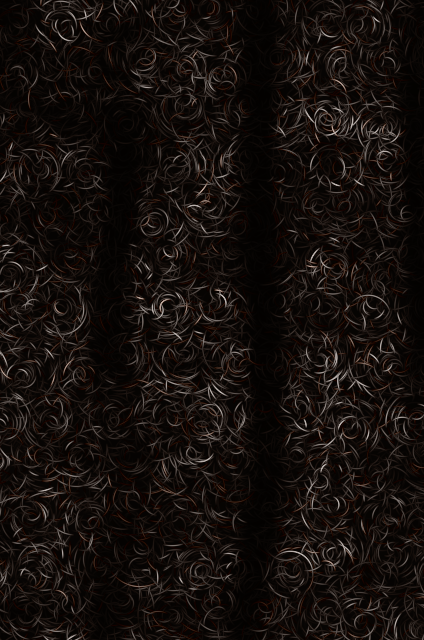
Give the GLSL for this texture, as a Shadertoy shader.

```glsl
// Dense, dark curly hair: many layers of short tapered arcs, each bent
// around the centre of a curl, lit unevenly and split by dark partings.
// All lengths are fractions of the canvas height.

#define LAYERS 13
#define STRAND_CELL 0.026
#define STRAY_CELL 0.070
#define CURL_SIZE 0.078
#define HAIR_WIDTH 0.0013
#define SHINE 0.125
#define DISORDER 2.8
#define PARTING_GAP 0.25
#define GINGER_SHARE 0.14
#define BROWN_SHIFT vec3(0.0, 0.026, 0.037)
#define GINGER_SHIFT vec3(0.0, 0.075, 0.110)

// Integer hash giving three values in 0..1
vec3 hash3(ivec3 key) {
    uvec3 v = uvec3(key) * 1664525u + 1013904223u;
    v.x += v.y * v.z; v.y += v.z * v.x; v.z += v.x * v.y;
    v ^= v >> 16u;
    v.x += v.y * v.z; v.y += v.z * v.x; v.z += v.x * v.y;
    return vec3(v >> 8u) / 16777216.0;
}

float noise(vec2 p, int seed) {
    ivec2 i = ivec2(floor(p));
    vec2 f = fract(p);
    f = f * f * (3.0 - 2.0 * f);
    float a = hash3(ivec3(i, seed)).x;
    float b = hash3(ivec3(i + ivec2(1, 0), seed)).x;
    float c = hash3(ivec3(i + ivec2(0, 1), seed)).x;
    float d = hash3(ivec3(i + ivec2(1, 1), seed)).x;
    return mix(mix(a, b, f.x), mix(c, d, f.x), f.y);
}

// Curl that a root belongs to: centre in xy, brightness in z
vec3 curlAt(vec2 root) {
    vec2 g = root / CURL_SIZE;
    float row = floor(g.y);
    float shift = hash3(ivec3(int(row), 5, 77)).x;
    vec2 cell = vec2(floor(g.x + shift), row);
    vec3 h = hash3(ivec3(ivec2(cell), 91));
    vec2 centre = cell + 0.2 + 0.6 * h.xy - vec2(shift, 0.0);
    return vec3(centre * CURL_SIZE, mix(0.6, 1.4, h.z));
}

// Brightest strand of one layer: value in x, ginger flag in y
vec2 strandLayer(vec2 p, float size, int seed, float density, float pixel) {
    vec2 best = vec2(0.0);
    vec2 offset = fract(float(seed) * vec2(0.618, 0.414)) * size;
    vec2 home = floor((p + offset) / size);
    for (int y = -1; y <= 1; y++)
    for (int x = -1; x <= 1; x++) {
        vec2 cell = home + vec2(x, y);
        vec3 place = hash3(ivec3(ivec2(cell), seed));
        vec3 look = hash3(ivec3(ivec2(cell), seed + 300));
        if (place.z > density) continue;
        vec2 root = (cell + place.xy) * size - offset;

        // Turn the strand about its curl, with a few wild ones
        vec3 curl = curlAt(root + (look.xy - 0.5) * CURL_SIZE * 0.35);
        vec2 outward = root - curl.xy + 1e-5;
        float radius = clamp(length(outward), 0.5 * size, max(0.06, size));
        float wild = 2.0 * look.x - 1.0;
        float turn = DISORDER * wild * wild * wild;
        vec2 axis = normalize(outward);
        axis = mat2(cos(turn), sin(turn), -sin(turn), cos(turn)) * axis;

        // Distance across and along the arc
        vec2 q = p - root + radius * axis;
        float across = abs(length(q) - radius);
        float edge = HAIR_WIDTH + 0.5 * pixel;
        if (across > edge) continue;
        float along = radius * atan(axis.x * q.y - axis.y * q.x, dot(axis, q));
        float t = along / (size * mix(0.28, 0.80, look.y));
        float taper = max(1.0 - t * t, 0.0);
        float profile = 1.0 - smoothstep(0.0, edge, across);
        float glow = -log(look.z + 0.002) * SHINE * curl.z;
        float value = glow * taper * profile;
        float ginger = step(fract(look.x * 57.0), GINGER_SHARE);
        if (value > best.x) best = vec2(value, ginger);
    }
    return best;
}

// Broad light on the hair, with partings and rows of sheen
float lighting(vec2 p) {
    float clumps = noise(p * vec2(5.0, 4.0), 11);
    float sheen = noise(p * vec2(10.0, 21.0), 12);
    float light = 0.25 + 0.75 * clumps + 0.85 * sheen;
    float bend = 0.11 * (noise(vec2(p.x * 2.0, p.y * 4.0), 13) - 0.5);
    float column = (p.x + bend - 0.16) / PARTING_GAP;
    float gap = abs(column - floor(column + 0.5)) * PARTING_GAP;
    float depth = smoothstep(0.15, 0.65, noise(vec2(floor(column + 0.5) * 7.3, p.y * 3.5), 14));
    float parting = (1.0 - smoothstep(0.010, 0.052, gap)) * depth;
    return light * (1.0 - 0.88 * parting);
}

void mainImage(out vec4 fragColor, in vec2 fragCoord) {
    float pixel = 1.0 / iResolution.y;
    vec2 p = fragCoord * pixel;
    vec2 hair = strandLayer(p, STRAY_CELL, 200, 0.6, pixel);
    for (int i = 0; i < LAYERS; i++) {
        vec2 strand = strandLayer(p, STRAND_CELL, i + 1, 1.0, pixel);
        if (strand.x > hair.x) hair = strand;
    }

    // Dim undercoat plus lit strands, warmer in the dark tones
    float light = lighting(p);
    float value = min(0.010 + 0.012 * light + hair.x * light, 0.72);
    vec3 shift = mix(BROWN_SHIFT, GINGER_SHIFT, hair.y);
    vec3 color = value - shift * smoothstep(0.0, 0.10, value) - vec3(0.0, 0.005, 0.009);
    fragColor = vec4(max(color, 0.0), 1.0);
}
```
